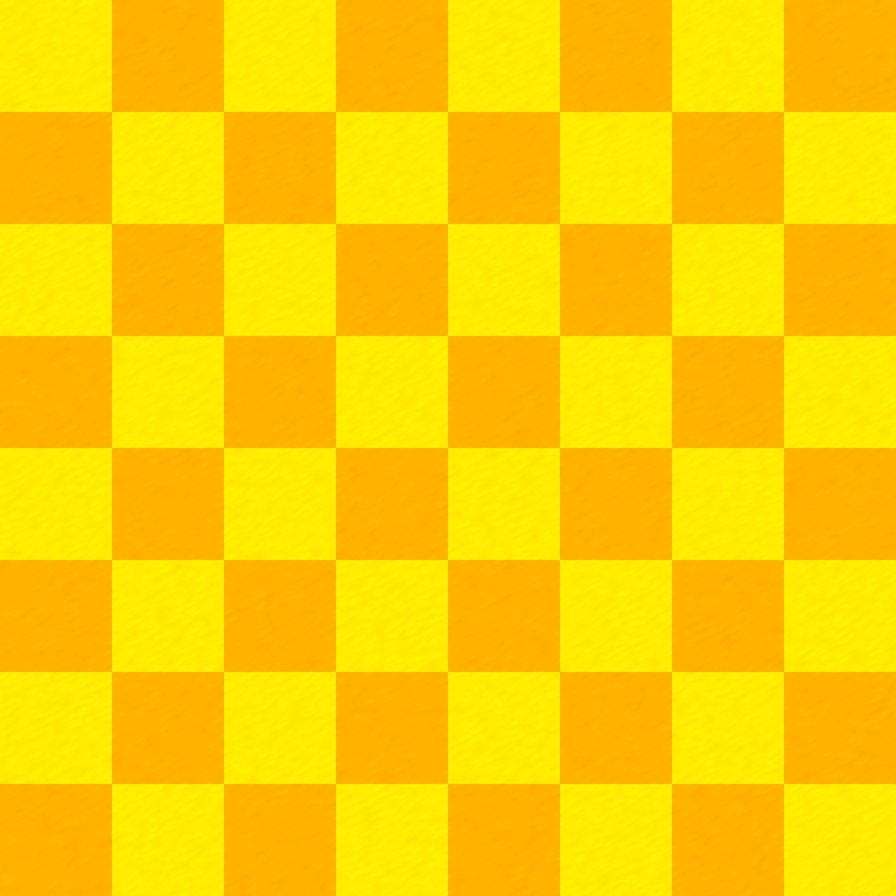
A Shadertoy shader for this pattern:

```glsl
// Yellow and orange checkerboard with a faint slanted cloth grain
#define SQUARES 8.0
#define ORANGE vec3(1.0, 0.699, 0.0)
#define YELLOW vec3(1.0, 0.923, 0.0)
#define STREAKS vec2(22.0, 60.0)
#define FLECKS vec2(47.0, 83.0)
#define TWILL_LINES 48.0
#define STREAK_DEPTH 0.050
#define FLECK_DEPTH 0.028
#define TWILL_DEPTH 0.006

const float TAU = 6.2831853;

vec2 hash2(vec2 cell) {
    vec3 h = fract(cell.xyx * vec3(0.1031, 0.1030, 0.0973));
    h += dot(h, h.yzx + 33.33);
    return fract((h.xx + h.yz) * h.zy);
}

// Distance to the nearest scattered point; wraps after "period" cells
float cellNoise(vec2 p, vec2 period) {
    vec2 base = floor(p), local = p - base;
    float nearest = 4.0;
    for (int y = -1; y <= 1; y++)
    for (int x = -1; x <= 1; x++) {
        vec2 offset = vec2(x, y);
        vec2 toPoint = offset + hash2(mod(base + offset, period)) - local;
        nearest = min(nearest, dot(toPoint, toPoint));
    }
    return sqrt(nearest);
}

// Zero-centred weave; the whole-number slant keeps it seamless
float clothGrain(vec2 uv) {
    vec2 slanted = vec2(2.0 * uv.x + uv.y, 2.0 * uv.y - uv.x);
    float streak = 0.46 - cellNoise(slanted * STREAKS, STREAKS);
    float fleck = 0.46 - cellNoise(slanted * FLECKS, FLECKS);
    float wobble = 0.8 * sin(TAU * 7.0 * slanted.x) + 3.0 * streak;
    float twill = sin(TAU * TWILL_LINES * slanted.y + wobble);
    return STREAK_DEPTH * streak + FLECK_DEPTH * fleck + TWILL_DEPTH * twill;
}

// +1 on even squares, -1 on odd ones, with edges one pixel soft
float checker(vec2 uv) {
    vec2 edgeDistance = abs(mod(uv * SQUARES + 0.5, 2.0) - 1.0) - 0.5;
    vec2 pixel = SQUARES / iResolution.xy;
    vec2 side = clamp(2.0 * edgeDistance / pixel, -1.0, 1.0);
    return side.x * side.y;
}

void mainImage(out vec4 fragColor, in vec2 fragCoord) {
    vec2 uv = fragCoord / iResolution.xy;
    vec3 color = mix(YELLOW, ORANGE, 0.5 + 0.5 * checker(uv));
    color *= 1.0 + clothGrain(uv) * vec3(0.0, 1.0, 0.0);
    fragColor = vec4(clamp(color, 0.0, 1.0), 1.0);
}
```
